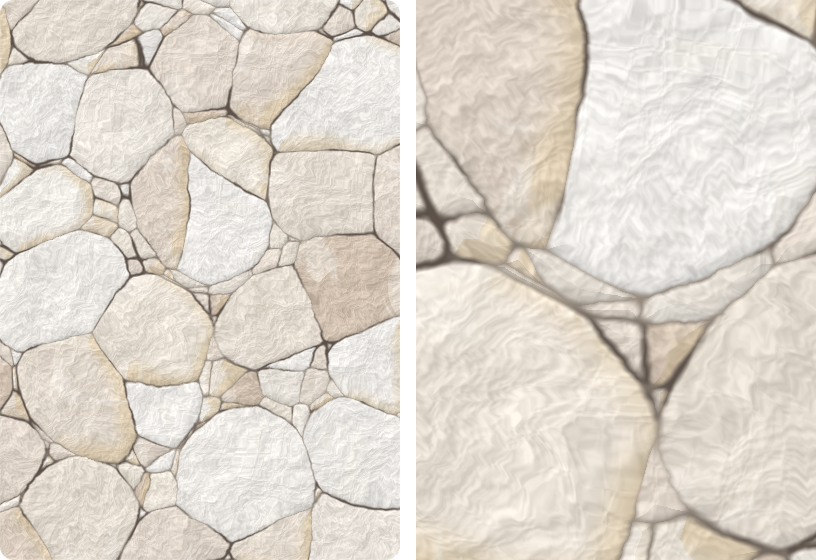
Left, the full canvas; right, a detail of the centre.
This texture is drawn by a WebGL 1 fragment shader. Its source:

```glsl
precision highp float;
// Dry stone wall: pale irregular slabs, small chips wedged between them, thin dark joints.
uniform vec2 u_resolution;

vec2 hash2(vec2 p) {
  return fract(sin(vec2(dot(p, vec2(127.1, 311.7)), dot(p, vec2(269.5, 183.3)))) * 4375.85);
}

// Layered, warped sines for stains and wobble, roughly -1 to 1.
float layers(vec2 p) {
  float sum = 0.0, amp = 0.5;
  for (int i = 0; i < 5; i++) {
    p = mat2(0.8, -0.6, 0.6, 0.8) * p * 1.75 + 1.3;
    p += 0.7 * sin(p.yx * 1.1);
    sum += amp * sin(p.x) * cos(p.y * 0.8);
    amp *= 0.62;
  }
  return sum;
}

// Distance to the nearest scattered point.
float cellular(vec2 p) {
  vec2 base = floor(p);
  float nearest = 2.0;
  for (int y = -1; y <= 1; y++) {
    for (int x = -1; x <= 1; x++) {
      vec2 cell = base + vec2(x, y);
      nearest = min(nearest, length(cell + hash2(cell) - p));
    }
  }
  return nearest;
}

// Rough split face, from broad flakes down to grain.
float relief(vec2 p) {
  float sum = 0.0, amp = 0.8;
  for (int i = 0; i < 4; i++) {
    sum += amp * cellular(p);
    p = mat2(0.8, -0.6, 0.6, 0.8) * p * 2.4 + 7.7;
    amp *= 0.52;
  }
  return sum;
}

// Seeds 0-24 are slabs, 25-49 are chips: centre, squared radius, tone.
vec4 stoneSeed(int i, vec2 p) {
  bool slab = i < 25;
  float size = slab ? 1.0 : 0.31;
  float k = mod(float(i), 25.0);
  vec2 cell = floor(p / size) + vec2(mod(k, 5.0), floor(k / 5.0)) - 2.0;
  vec2 rnd = hash2(cell + size * 17.0);
  vec2 more = hash2(cell + size * 31.0 + 5.3);
  vec2 centre = cell + 0.5 + (rnd - 0.5) * 0.85;
  if (slab) centre.x += 0.5 * mod(cell.y, 2.0) - 0.25;
  float radius = slab ? mix(0.48, 0.76, more.x) : 0.26 * more.x;
  return vec4(centre * size, radius * radius, more.y);
}

float power(vec2 p, vec4 seed) {
  vec2 d = p - seed.xy;
  return dot(d, d) - seed.z;
}

void main() {
  vec2 uv = gl_FragCoord.xy / u_resolution.x;
  vec2 p = mat2(0.96, 0.28, -0.28, 0.96) * uv * 4.2 + vec2(3.3, 7.6);
  p += 0.09 * sin(p.yx * 2.6 + vec2(0.4, 2.1));
  p += 0.03 * vec2(layers(uv * 13.0), layers(uv * 13.0 + 9.0));

  // Owning stone: the lowest power distance gives straight-sided polygons.
  vec4 stone = vec4(0.0);
  float best = 1e3;
  for (int i = 0; i < 50; i++) {
    vec4 seed = stoneSeed(i, p);
    float w = power(p, seed);
    if (w < best) { best = w; stone = seed; }
  }

  // Distance to its sides, with slightly worn corners, and the nearest side's direction.
  float edge = 1.0, closest = 1.0;
  vec2 outward = vec2(0.0, 1.0);
  for (int i = 0; i < 50; i++) {
    vec4 seed = stoneSeed(i, p);
    vec2 gap = seed.xy - stone.xy;
    if (dot(gap, gap) > 1e-5) {
      float d = (power(p, seed) - best) / (2.0 * length(gap));
      if (d < closest) { closest = d; outward = normalize(gap); }
      float h = max(0.03 - abs(edge - d), 0.0) / 0.03;
      edge = min(edge, d) - h * h * 0.0075;
    }
  }

  // Stone tones from white through cream and beige to tan.
  float tone = stone.w;
  vec3 colour = mix(vec3(0.915, 0.905, 0.89), vec3(0.90, 0.87, 0.825), smoothstep(0.15, 0.45, tone));
  colour = mix(colour, vec3(0.87, 0.83, 0.785), smoothstep(0.5, 0.75, tone));
  colour = mix(colour, vec3(0.81, 0.745, 0.68), smoothstep(0.89, 0.95, tone));

  // Blotches, ochre rims on some stones, pale scars.
  vec2 face = uv + stone.xy * 3.7;
  float stain = layers(face * 5.0);
  colour += 0.03 * stain;
  float rust = step(0.6, fract(tone * 7.3)) * smoothstep(0.22, 0.0, edge + 0.12 * stain);
  colour = mix(colour, vec3(0.86, 0.78, 0.64), 0.65 * rust * smoothstep(-0.3, 0.6, outward.x + 0.3));
  float scar = smoothstep(0.4, 0.55, layers(face * 8.0 + 4.0));
  colour = mix(colour, vec3(0.93, 0.91, 0.88), 0.5 * scar);

  // Split-face relief lit from the upper left.
  vec2 rough = face * 9.0 + 0.3 * vec2(layers(face * 9.0), layers(face * 9.0 + 6.0));
  float lit = relief(rough) - relief(rough + vec2(-0.019, 0.024));
  colour += 0.78 * lit;

  // Crisp rims: bright towards the light, shaded away from it.
  float facing = dot(outward, vec2(0.5, -0.86));
  colour *= 1.0 - 0.2 * max(facing, 0.0) * exp(-edge * 32.0);
  colour += 0.05 * max(-facing, 0.0) * exp(-edge * 30.0);

  // Thin joints that swell into shadow and fade out along their length.
  float shade = layers(uv * 10.0 + 3.0);
  float joint = 0.005 + 0.011 * shade;
  vec3 mortar = mix(vec3(0.36, 0.32, 0.29), vec3(0.62, 0.575, 0.525), smoothstep(0.35, -0.35, shade));
  colour = mix(mortar, colour, smoothstep(joint - 0.012, joint + 0.014, edge));

  // White rounded corners of the panel.
  vec2 halfSize = 0.5 * u_resolution / u_resolution.x;
  vec2 q = abs(uv - halfSize) - halfSize + 0.035;
  float outside = length(max(q, 0.0)) - 0.035;
  colour = mix(colour, vec3(1.0), smoothstep(-0.002, 0.002, outside));
  gl_FragColor = vec4(clamp(colour, 0.0, 1.0), 1.0);
}
```
